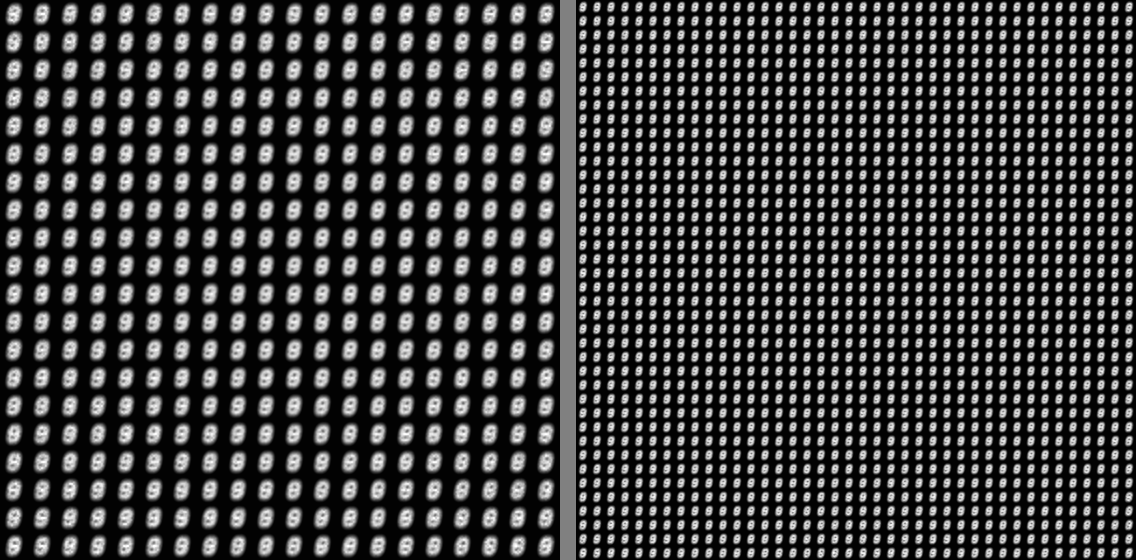
Left: one tile. Right: repeated 2 by 2.
Write a Shadertoy shader that draws this pattern.

```glsl
const float TAU = 6.2831853;
const float REPEATS = 20.0;
const float GRAINS_PER_CELL = 14.0;

float hash(vec2 p) {
    return fract(sin(dot(p, vec2(127.1, 311.7))) * 43758.5453);
}

// Value noise that wraps after a whole number of lattice steps
float wrappedNoise(vec2 p, float period) {
    vec2 i = floor(p);
    vec2 f = fract(p);
    f = f * f * (3.0 - 2.0 * f);
    vec2 a = mod(i, period);
    vec2 b = mod(i + 1.0, period);
    return mix(mix(hash(a), hash(vec2(b.x, a.y)), f.x),
               mix(hash(vec2(a.x, b.y)), hash(b), f.x), f.y);
}

float softSpot(vec2 p, vec2 center, vec2 radius) {
    vec2 d = (p - center) / radius;
    return exp(-dot(d, d));
}

// Rounded oval with a wide, blurred rim
float softBody(vec2 p, vec2 halfSize) {
    vec2 d = pow(abs(p) / halfSize, vec2(2.5));
    float r = pow(d.x + d.y, 0.4);
    return 1.0 - smoothstep(0.62, 1.42, r);
}

// Slanted blob with two hollows and side notches; drift shifts the hollows
float blob(vec2 p, float drift) {
    p.x -= 0.16 * p.y;
    float light = 0.80;
    light += 0.16 * softSpot(p, vec2(0.01, 0.0), vec2(0.14, 0.055));
    light += 0.10 * softSpot(p, vec2(0.02, 0.23), vec2(0.13, 0.06));
    light += 0.10 * softSpot(p, vec2(-0.02, -0.24), vec2(0.13, 0.06));
    vec2 upperHollow = mix(vec2(-0.03, 0.11), vec2(0.03, 0.10), drift);
    vec2 lowerHollow = mix(vec2(-0.07, -0.12), vec2(-0.01, -0.12), drift);
    light -= mix(0.30, 0.38, drift) * softSpot(p, upperHollow, vec2(0.065, 0.07));
    light -= mix(0.36, 0.26, drift) * softSpot(p, lowerHollow, vec2(0.075, 0.06));
    light -= mix(0.30, 0.12, drift) * softSpot(p, vec2(-0.22, -0.06), vec2(0.07, 0.08));
    light -= 0.16 * softSpot(p, vec2(0.23, 0.0), vec2(0.06, 0.07));
    return light * softBody(p, vec2(0.24, 0.33));
}

void mainImage(out vec4 fragColor, in vec2 fragCoord) {
    vec2 uv = fragCoord / iResolution.xy;
    vec2 grid = uv * REPEATS;
    vec2 local = fract(grid) - 0.5;
    vec2 cellCenter = (floor(grid) + 0.5) / REPEATS;

    // Slow, periodic change of shape across the grid
    float drift = 0.5 - 0.5 * sin(TAU * cellCenter.x);
    drift = clamp(drift + 0.12 * cos(TAU * cellCenter.y), 0.0, 1.0);
    float shape = blob(local, drift);

    // Speckle, stronger toward the borders of the canvas
    vec2 waves = cos(TAU * cellCenter);
    float border = 0.5 + 0.25 * (waves.x + waves.y);
    float grain = wrappedNoise(grid * GRAINS_PER_CELL, REPEATS * GRAINS_PER_CELL) - 0.5;
    shape *= 1.0 + mix(0.10, 0.36, border) * grain;

    float gray = clamp(0.008 + shape, 0.0, 1.0);
    fragColor = vec4(vec3(gray), 1.0);
}
```
